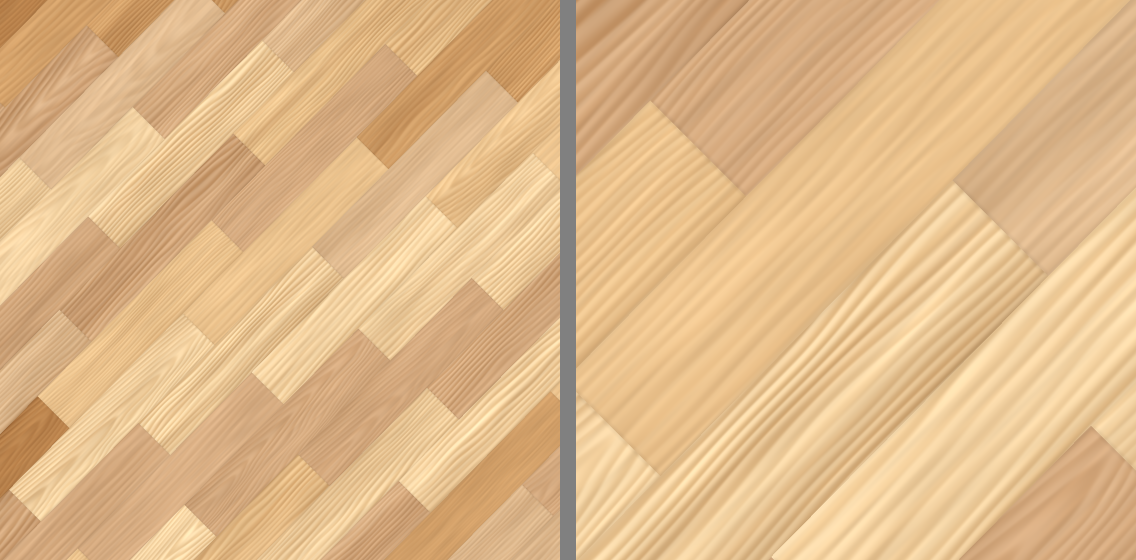
Left, the full canvas; right, a detail of the centre.
Write a Shadertoy shader that draws this texture.

```glsl
const float ROW_PITCH = 0.1141;     // plank width, measured along x - y
const float ROW_START = 0.086;
const float ROW_TILT = 0.0065;      // planks lie slightly steeper than 45 degrees
const float PLANK_LENGTH = 0.625;   // plank length, measured along x + y
const float ASPECT = PLANK_LENGTH / ROW_PITCH;
const float JOINT_STEP = -0.44;     // joint shift from row to row
const float JOINT_START = 3.55;
const float JOINT_SWAY = 0.17;      // slow drift of that shift
const float SWAY_RATE = 0.785;
const float SWAY_CENTRE = 5.5;
const float SEAM_WIDTH = 0.018;     // in plank widths
const float SEAM_DEPTH = 0.05;
const float CATHEDRAL_SHARE = 0.25; // planks with arched grain
const float FIBRE_DEPTH = 0.07;
const float BAND_DEPTH = 0.16;
const float TONE_DEPTH = 0.14;
const float EXPOSURE = 1.03;
const int SAMPLES = 2;              // antialiasing grid side
const vec3 GRAIN_TINT = vec3(0.86, 0.79, 0.69);

const int WOODS = 6;
const vec3 WOOD[WOODS] = vec3[](
    vec3(0.94, 0.82, 0.64), vec3(0.90, 0.75, 0.55), vec3(0.86, 0.72, 0.56),
    vec3(0.82, 0.66, 0.50), vec3(0.81, 0.62, 0.41), vec3(0.73, 0.52, 0.31));
const float SHARE[WOODS] = float[](0.20, 0.20, 0.14, 0.21, 0.18, 0.07);

float hash(vec2 p) {
    vec3 q = fract(vec3(p.xyx) * 0.1031);
    q += dot(q, q.yzx + 33.33);
    return fract((q.x + q.y) * q.z);
}

float noise(vec2 p) {
    vec2 i = floor(p), f = fract(p);
    f = f * f * (3.0 - 2.0 * f);
    return mix(mix(hash(i), hash(i + vec2(1, 0)), f.x),
               mix(hash(i + vec2(0, 1)), hash(i + vec2(1, 1)), f.x), f.y);
}

float fbm(vec2 p) {
    return 0.57 * noise(p) + 0.29 * noise(p * 2.1 + 7.3) + 0.14 * noise(p * 4.3 + 3.1);
}

// Picks a base colour; the golden step keeps neighbours apart
vec3 woodColor(vec2 id) {
    float pick = fract(0.618 * id.y + 0.37 * id.x + 0.3 * hash(id + 5.0));
    for (int k = 0; k < WOODS; k++) {
        pick -= SHARE[k];
        if (pick < 0.0) return WOOD[k];
    }
    return WOOD[3];
}

// Growth rings, 0 pale to 1 dark; p.x runs along the plank, p.y across
float rings(vec2 p, vec2 id, vec2 seed) {
    float count = mix(7.0, 14.0, hash(id + 11.0));
    float warp = fbm(p * vec2(0.3, 1.2) + seed) - 0.5;
    float tilt = 0.06 * (hash(id + 17.0) - 0.5);
    float height = count * (p.y + tilt * p.x + 0.4 * warp);
    if (hash(id + 23.0) < CATHEDRAL_SHARE) {
        float side = p.y - mix(0.25, 0.75, hash(id + 29.0)) + 0.3 * warp;
        float facing = hash(id + 31.0) < 0.5 ? -1.0 : 1.0;
        height = count * sqrt(side * side + 0.01) + facing * 1.1 * p.x + 4.0 * warp;
    }
    float f = fract(height);
    float line = smoothstep(0.05, 0.7, f) * (1.0 - smoothstep(0.72, 1.0, f));
    return line * mix(0.35, 1.0, noise(p * vec2(0.5, 3.0) + seed + 40.0));
}

vec3 parquet(vec2 uv) {
    // Plank layout on the diagonal
    float diagonal = uv.x + uv.y - 1.0;
    float across = (uv.x - uv.y + 1.0 + ROW_TILT * diagonal - ROW_START) / ROW_PITCH;
    float row = floor(across);
    float shift = JOINT_START + JOINT_STEP * row
                + JOINT_SWAY * sin(SWAY_RATE * (row - SWAY_CENTRE));
    float along = diagonal / PLANK_LENGTH - shift;
    vec2 id = vec2(floor(along), row) + 60.0;
    vec2 p = vec2(fract(along) * ASPECT, fract(across));
    vec2 seed = 90.0 * vec2(hash(id), hash(id + 71.0));

    // Base colour, growth rings and slow tone
    vec3 color = woodColor(id) * EXPOSURE;
    float strength = mix(0.2, 1.0, hash(id + 37.0));
    color *= mix(vec3(1.0), GRAIN_TINT, strength * rings(p, id, seed));
    float tone = fbm(p * vec2(0.4, 2.0) + seed + 13.0) - 0.5;
    color *= 1.0 + TONE_DEPTH * tone * vec3(0.8, 1.0, 1.3);

    // Long straight bands and fine fibres
    float band = noise(p * vec2(0.2, 5.0) + seed + 27.0) - 0.5;
    color *= 1.0 + BAND_DEPTH * strength * band * vec3(0.7, 1.0, 1.3);
    float fibre = noise(p * vec2(1.5, 26.0) + seed) - 0.5;
    color *= 1.0 + FIBRE_DEPTH * fibre;

    // Faint seams
    vec2 border = min(p, vec2(ASPECT, 1.0) - p);
    float seam = 1.0 - smoothstep(0.0, 2.0 * SEAM_WIDTH, min(border.x, border.y));
    return color * (1.0 - SEAM_DEPTH * seam);
}

void mainImage(out vec4 fragColor, in vec2 fragCoord) {
    vec3 sum = vec3(0.0);
    for (int j = 0; j < SAMPLES; j++)
        for (int i = 0; i < SAMPLES; i++) {
            vec2 offset = (vec2(i, j) + 0.5) / float(SAMPLES) - 0.5;
            sum += parquet((fragCoord + offset) / iResolution.xy);
        }
    fragColor = vec4(sum / float(SAMPLES * SAMPLES), 1.0);
}
```
